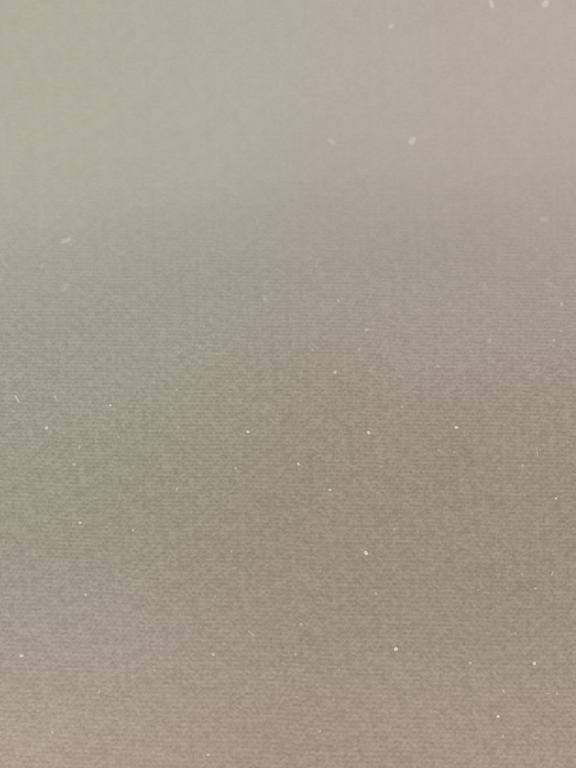
Write a Shadertoy shader that draws this texture.

```glsl
// Fine woven cloth seen at a slant: soft taupe light, small staggered stitches
// that blur with distance, and pale lint. Built from smooth gradients, a bent
// stitch grid, value noise and specks scattered by hashed cells.

const vec3 SHADE_TAUPE = vec3(0.595, 0.548, 0.490);
const vec3 MID_TAUPE   = vec3(0.640, 0.608, 0.558);
const vec3 PALE_TAUPE  = vec3(0.705, 0.675, 0.622);
const vec3 LINT_COLOR  = vec3(0.90, 0.88, 0.82);

float hash(vec2 p) {
    return fract(sin(dot(p, vec2(127.1, 311.7))) * 43758.5453);
}

float noise(vec2 p) {
    vec2 cell = floor(p);
    vec2 f = fract(p);
    f = f * f * (3.0 - 2.0 * f);
    float low  = mix(hash(cell), hash(cell + vec2(1, 0)), f.x);
    float high = mix(hash(cell + vec2(0, 1)), hash(cell + vec2(1, 1)), f.x);
    return mix(low, high, f.y);
}

float fbm(vec2 p) {
    float sum = 0.0;
    float weight = 0.5;
    for (int i = 0; i < 3; i++) {
        sum += weight * noise(p);
        p = p * 2.03 + 17.3;
        weight *= 0.5;
    }
    return sum / 0.875;
}

// Broad light: pale far edge, a dark pool low in the middle, warm near edge.
vec3 clothLight(vec2 uv) {
    float level = 0.10 + 0.88 * smoothstep(0.35, 0.97, uv.y);
    level += 0.28 * (1.0 - smoothstep(0.0, 0.40, uv.x)) * (1.0 - 0.6 * uv.y);
    level += 0.25 * (1.0 - smoothstep(0.0, 0.28, uv.y));
    level += 0.22 * (fbm(uv * vec2(3.0, 4.0) + 5.0) - 0.5);
    level = clamp(level, 0.0, 1.0);
    vec3 color = mix(SHADE_TAUPE, MID_TAUPE, smoothstep(0.0, 0.5, level));
    color = mix(color, PALE_TAUPE, smoothstep(0.5, 1.0, level));

    // Greenish cast on the left, rosy cast on the right and near edge.
    float green = (1.0 - smoothstep(0.1, 0.75, uv.x)) * smoothstep(0.05, 0.4, uv.y);
    float warm = 1.0 - smoothstep(0.0, 0.22, uv.y);
    color += vec3(-0.016, 0.008, -0.004) * (green - 0.35);
    return color + vec3(0.014, -0.004, -0.012) * warm;
}

// Rows of staggered stitches, narrowing toward the far edge.
float weave(vec2 p) {
    float row = 150.0 * p.y + 50.0 * p.y * p.y + 4.0 * p.x;
    row += 0.8 * noise(p * 9.0);
    float column = (p.x - 0.375) * (125.0 + 45.0 * p.y);
    column += 0.5 * floor(row) + 0.6 * noise(p * 14.0);
    float ridge = cos(6.2832 * row);
    float stitch = cos(6.2832 * column);
    return 0.55 * ridge + 0.35 * stitch * (0.5 - 0.5 * ridge);
}

// Short rounded threads, one at most in each cell; share sets how many.
float lint(vec2 p, float cells, float share, float radius, float stretch, float blur) {
    vec2 cell = floor(p * cells);
    float seed = hash(cell + 3.7);
    vec2 center = 0.25 + 0.5 * vec2(hash(cell + 11.3), hash(cell + 29.1));
    vec2 d = (fract(p * cells) - center) / cells;
    float angle = 6.2832 * hash(cell + 47.9);
    vec2 along = vec2(cos(angle), sin(angle));
    float halfLength = radius * stretch * hash(cell + 61.3);
    d -= along * clamp(dot(d, along), -halfLength, halfLength);
    float size = radius * mix(0.6, 1.3, hash(cell + 83.5));
    float mask = 1.0 - smoothstep(size - blur, size + blur, length(d));
    return mask * step(seed, share) * mix(0.3, 1.0, hash(cell + 97.7));
}

void mainImage(out vec4 fragColor, in vec2 fragCoord) {
    vec2 uv = fragCoord / iResolution.y;
    float pixel = 1.0 / iResolution.y;
    float focus = 1.0 - smoothstep(0.42, 0.82, uv.y);
    vec3 color = clothLight(uv);

    // Stitches and fibre grain, fading out of focus
    float grain = noise(uv * vec2(230.0, 280.0)) + noise(uv * 410.0 + 9.0) - 1.0;
    float softGrain = fbm(uv * vec2(95.0, 75.0)) - 0.5;
    color += 0.021 * focus * weave(uv);
    color += mix(0.012, 0.048, focus) * grain;
    color += 0.016 * softGrain;

    // Lint: crisp dots and threads nearby, wider hazy flecks far away
    float crisp = max(pixel * 0.7, 0.0009);
    float dots = lint(uv, 24.0, 0.10, 0.0017, 0.6, crisp);
    dots = max(dots, 0.55 * lint(uv + 3.1, 38.0, 0.12, 0.0011, 0.8, crisp));
    float threads = lint(uv + 7.4, 13.0, 0.10, 0.0010, 5.0, crisp);
    float haze = lint(uv + 1.7, 11.0, 0.13, 0.0030, 1.4, 0.0024);
    float cover = max(dots, 0.6 * threads) * focus;
    cover = max(cover, 0.55 * haze * (1.0 - focus));
    color = mix(color, LINT_COLOR, 0.9 * cover);

    fragColor = vec4(clamp(color, 0.0, 1.0), 1.0);
}
```
